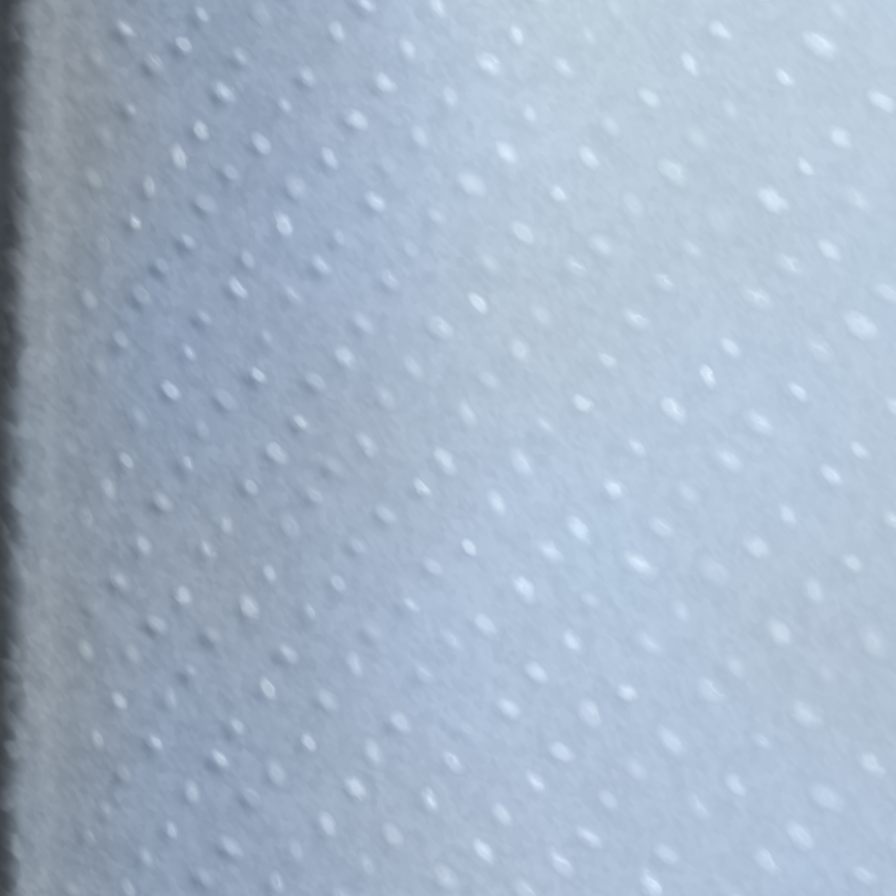
A WebGL 2 fragment shader for this texture:

```glsl
#version 300 es
precision highp float;
// Pale blue embossed sheet curving away to a dark left border.
// A slanted lattice of soft raised flecks is stretched toward the right;
// each fleck varies in place, size and gloss, over a mottled cloudy base.

#define STEP_DOWN vec2(0.053, -0.055)  // lattice step, down and right
#define STEP_UP vec2(0.029, 0.038)     // lattice step, up and right
#define STRETCH 0.70                   // horizontal spacing at the left
#define JITTER 0.30                    // wander of flecks, in cells
#define FLECK_LENGTH 0.0185
#define FLECK_WIDTH 0.0105
#define GLOSS 0.135                    // fleck brightness
#define SHADOW 0.085                   // darkness beside flecks
#define GRAIN 0.055                    // fine mottling strength

uniform vec2 u_resolution;
out vec4 fragColor;

const vec3 BORDER = vec3(0.25, 0.27, 0.29);
const vec3 RIDGE = vec3(0.53, 0.57, 0.61);
const vec3 SLATE = vec3(0.56, 0.62, 0.70);
const vec3 BLUE = vec3(0.66, 0.73, 0.825);
const vec3 PALE = vec3(0.745, 0.815, 0.875);

vec2 hash2(vec2 cell) {
  vec3 h = fract(cell.xyx * vec3(0.1031, 0.1030, 0.0973));
  h += dot(h, h.yzx + 33.33);
  return fract((h.xx + h.yz) * h.zy);
}

// Cellular noise: random cell tones blended softly by distance, about -0.5..0.5.
float cellTone(vec2 p) {
  vec2 base = floor(p);
  float sum = 0.0, total = 0.0;
  for (int j = -1; j <= 1; j++)
  for (int i = -1; i <= 1; i++) {
    vec2 cell = base + vec2(i, j);
    vec2 d = cell + hash2(cell) - p;
    float weight = exp(-7.0 * dot(d, d));
    sum += weight * (hash2(cell + 71.0).x - 0.5);
    total += weight;
  }
  return sum / total;
}

// Broad clouding from layered sines.
float clouds(vec2 p) {
  return sin(p.x * 9.0 + 2.0 * sin(p.y * 5.0)) * 0.5
       + sin(p.y * 13.0 - p.x * 7.0 + 1.3) * 0.3
       + sin(p.x * 21.0 + p.y * 17.0) * 0.2;
}

mat2 turn(float angle) {
  float c = cos(angle), s = sin(angle);
  return mat2(c, -s, s, c);
}

// Returns fleck light in x and the shade beside it in y.
vec2 flecks(vec2 uv, float rough) {
  mat2 lattice = mat2(STEP_DOWN, STEP_UP);
  vec2 bent = vec2(log(1.0 + uv.x) / STRETCH, uv.y);
  bent += 0.004 * vec2(sin(uv.y * 11.0), sin(uv.x * 9.0 + uv.y * 6.0));
  vec2 base = floor(inverse(lattice) * bent);
  float spread = STRETCH * (1.0 + uv.x);
  vec2 size = vec2(FLECK_LENGTH, FLECK_WIDTH) * mix(0.78, 1.12, uv.x);
  vec2 result = vec2(0.0);
  for (int j = -1; j <= 2; j++)
  for (int i = -1; i <= 2; i++) {
    vec2 cell = base + vec2(i, j);
    vec2 rnd = hash2(cell + 19.0), vary = hash2(cell + 143.0);
    vec2 d = bent - lattice * (cell + JITTER * (rnd - 0.5));
    d.x *= spread;
    float angle = mix(-1.05, -0.72, uv.x) + 0.5 * (vary.x - 0.5);
    vec2 q = turn(angle) * d / (size * mix(0.72, 1.15, vary.y));
    float r = length(q) + rough * 0.75;
    float light = 1.0 - smoothstep(0.2, 1.15, r);
    float streak = exp(-14.0 * pow(q.y - 0.25 + rough, 2.0) - q.x * q.x * 2.0);
    float gloss = mix(0.3, 1.0, rnd.x) * light + 0.45 * rnd.y * rnd.y * streak;
    result.x = max(result.x, gloss);
    vec2 s = turn(angle) * (d + vec2(0.009, 0.008)) / size;
    result.y = max(result.y, exp(-1.6 * dot(s, s)) * (0.4 + 0.6 * vary.x) * (1.0 - light));
  }
  return result;
}

void main() {
  vec2 uv = gl_FragCoord.xy / u_resolution;

  // Mottling smeared along the fleck direction.
  vec2 along = turn(-0.9) * uv;
  float coarse = cellTone(along * vec2(48.0, 80.0));
  float fine = cellTone(along * vec2(105.0, 190.0) + 37.0);
  float rough = 0.6 * coarse + 0.6 * fine;
  float cloud = clouds(uv);

  // Light falls off across the curve, with cooler blue at lower right.
  float edge = uv.x - 0.008 * uv.y + 0.004 * cloud + 0.008 * coarse;
  float sheen = clamp(0.32 + 0.68 * uv.y + 0.12 * cloud, 0.0, 1.0);
  vec3 open = mix(BLUE, PALE, sheen * smoothstep(0.3, 0.8, uv.x + 0.12 * uv.y));
  vec3 color = mix(SLATE, open, smoothstep(0.15, 0.56, uv.x + 0.025 * cloud));
  color = mix(RIDGE, color, smoothstep(0.04, 0.2, edge));
  color += vec3(-0.008, 0.0, 0.012) * cloud;

  // Relief is strongest on the shaded side and fades near the border.
  vec2 relief = flecks(uv, rough);
  float fade = smoothstep(0.03, 0.15, edge);
  color += fade * GLOSS * mix(1.2, 0.75, uv.x) * relief.x * vec3(1.0, 0.98, 0.9);
  color -= fade * SHADOW * mix(1.15, 0.25, smoothstep(0.2, 0.65, uv.x)) * relief.y;
  color += GRAIN * mix(1.2, 0.6, uv.x) * rough;

  // Faint worn ridge beside the dark border.
  color += 0.035 * exp(-pow((edge - 0.052) / 0.012, 2.0));
  color = mix(BORDER + 0.04 * rough, color, smoothstep(-0.004, 0.032, edge));
  fragColor = vec4(clamp(color, 0.0, 1.0), 1.0);
}
```
